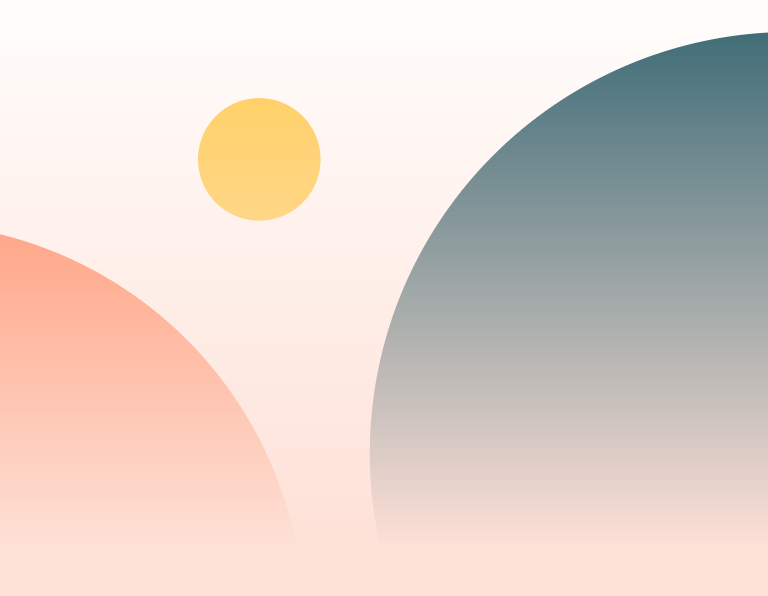
Reproduce this background procedurally as a Shadertoy shader.

```glsl
// Flat landscape: two large domes fading into a peach haze under a small yellow sun.

// Lengths are in canvas heights, origin at the lower left.
const float HAZE_Y = 0.080;               // height where all gradients have melted away
const vec3 SKY_TOP = vec3(1.000, 0.994, 0.990);
const vec3 HAZE = vec3(0.996, 0.882, 0.843);

// Discs: centre x, centre y, radius
const vec3 SUN = vec3(0.4350, 0.7326, 0.1028);
const vec3 CORAL_DOME = vec3(-0.1605, -0.0435, 0.6700);
const vec3 TEAL_DOME = vec3(1.3278, 0.2391, 0.7074);

const vec3 SUN_TOP = vec3(1.000, 0.820, 0.415);
const vec3 SUN_BOTTOM = vec3(1.000, 0.840, 0.530);
const vec3 CORAL_TOP = vec3(1.000, 0.648, 0.530);
const vec3 TEAL_TOP = vec3(0.255, 0.428, 0.470);

// Vertical blend from a lower colour at yLow to an upper colour at yHigh
vec3 verticalGradient(float y, float yLow, float yHigh, vec3 lower, vec3 upper) {
    return mix(lower, upper, clamp((y - yLow) / (yHigh - yLow), 0.0, 1.0));
}

// Antialiased coverage of a disc
float discMask(vec2 p, vec3 disc) {
    float dist = length(p - disc.xy) - disc.z;
    return clamp(0.5 - dist * iResolution.y, 0.0, 1.0);
}

float discTop(vec3 disc) {
    return disc.y + disc.z;
}

void mainImage(out vec4 fragColor, in vec2 fragCoord) {
    vec2 p = fragCoord / iResolution.y;

    // Sky
    vec3 color = verticalGradient(p.y, HAZE_Y, 1.0, HAZE, SKY_TOP);

    // Sun
    vec3 sun = verticalGradient(p.y, SUN.y - SUN.z, discTop(SUN), SUN_BOTTOM, SUN_TOP);
    color = mix(color, sun, discMask(p, SUN));

    // Domes dissolving into the haze
    vec3 coral = verticalGradient(p.y, HAZE_Y, discTop(CORAL_DOME), HAZE, CORAL_TOP);
    color = mix(color, coral, discMask(p, CORAL_DOME));

    vec3 teal = verticalGradient(p.y, HAZE_Y, discTop(TEAL_DOME), HAZE, TEAL_TOP);
    color = mix(color, teal, discMask(p, TEAL_DOME));

    fragColor = vec4(color, 1.0);
}
```
